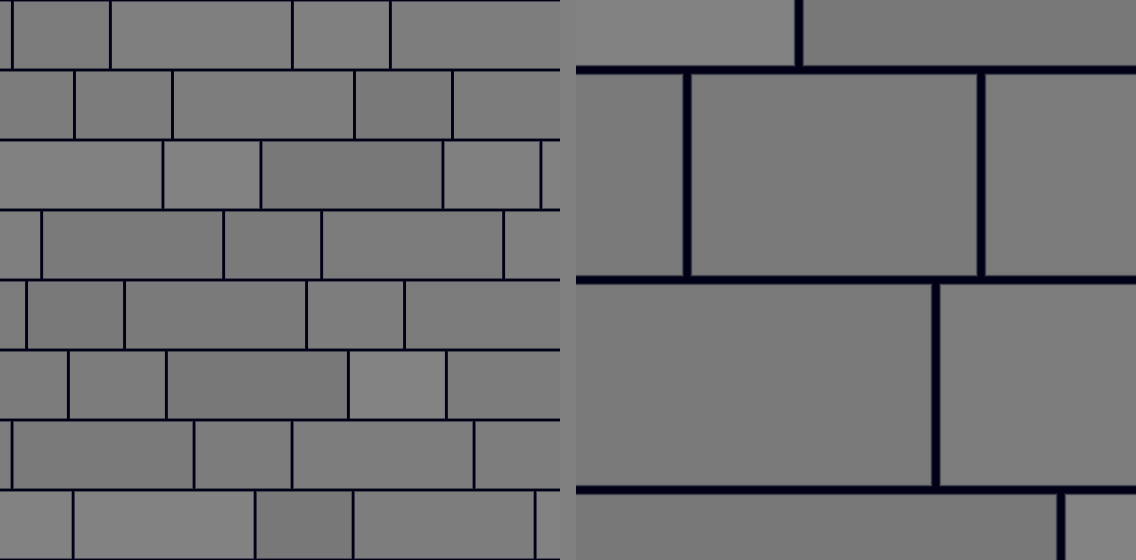
Left: the whole. Right: its middle third, enlarged.
Reproduce this pattern procedurally as a three.js fragment shader.

```glsl
// Eight courses of flat grey stone blocks, long and short in turn, with thin dark navy joints.
varying vec2 vUv;

float hash(vec2 cell) {
  return fract(sin(dot(cell, vec2(127.1, 311.7))) * 4375.85);
}

// Start of the short block in each course, as a fraction of one long-short pair.
float courseShift(float course) {
  vec4 pick = 1.0 - step(0.5, abs(vec4(0.0, 1.0, 2.0, 3.0) - mod(course, 4.0)));
  vec4 lower = vec4(0.911, 0.693, 0.244, 0.095);
  vec4 upper = vec4(0.799, 0.582, 0.266, 0.044);
  return dot(pick, course < 3.5 ? lower : upper);
}

void main() {
  const float courses = 8.0;
  const float pairs = 2.0;
  const float shortShare = 0.35;

  // Course and position along its pairs of blocks
  float y = vUv.y * courses;
  float course = mod(floor(y), courses);
  float x = vUv.x * pairs - courseShift(course);
  float along = fract(x);

  // Distance to the nearest joint, in canvas units
  float bed = (0.5 - abs(fract(y) - 0.5)) / courses;
  float upright = min(min(along, 1.0 - along), abs(along - shortShare)) / pairs;
  float joint = 1.0 - smoothstep(0.0016, 0.0036, min(bed, upright));

  // One grey per block, wrapped across the canvas
  float block = 2.0 * mod(floor(x), pairs) + step(shortShare, along);
  float grey = mix(0.47, 0.512, hash(vec2(block, course)));

  gl_FragColor = vec4(mix(vec3(grey), vec3(0.0, 0.0, 0.09), joint), 1.0);
}
```
